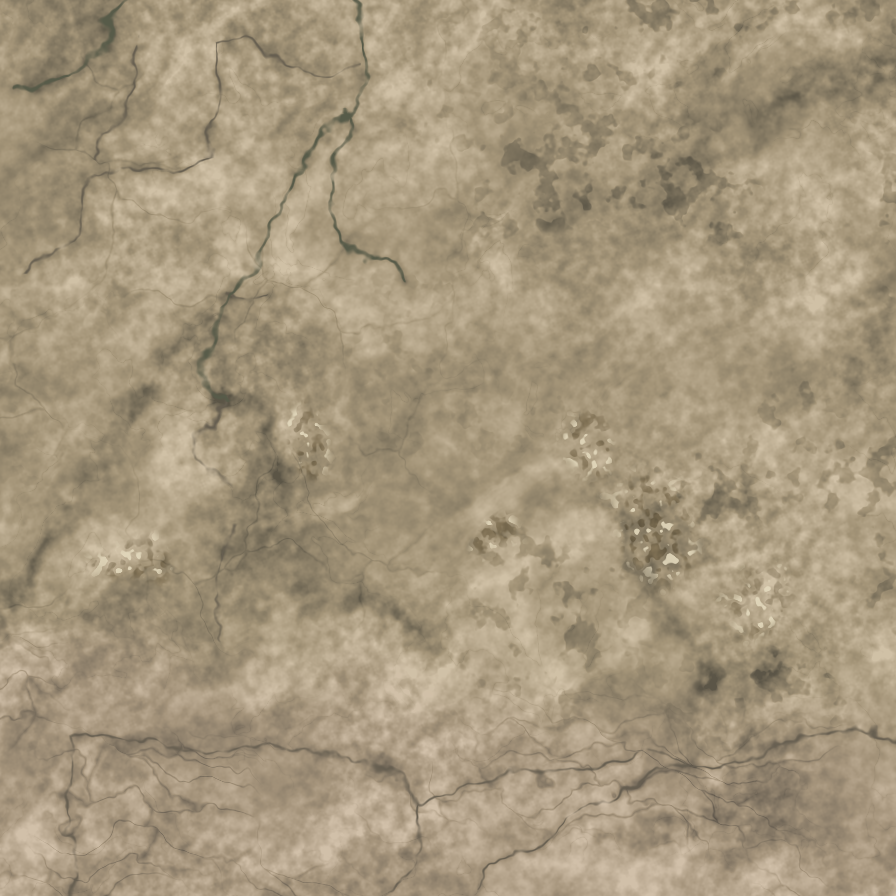
This texture is drawn by a Shadertoy shader. Its source:

```glsl
// Arid plain seen from high above: dry creeks, dark washes, scrub and pale salt specks.

const vec3 SHADE = vec3(0.45, 0.415, 0.34);
const vec3 SOIL  = vec3(0.64, 0.58, 0.468);
const vec3 DUST  = vec3(0.80, 0.74, 0.635);
const vec3 RIVER_GREEN = vec3(0.34, 0.355, 0.285);
const vec3 CREEK_BROWN = vec3(0.40, 0.37, 0.315);
const vec3 SALT = vec3(0.89, 0.85, 0.74);
const vec3 SOUTH_TINT = vec3(0.004, -0.003, 0.012);

const float BASE_TONE = 0.662;
const float RIVER_WIDTH = 0.0021;
const float CREEK_WIDTH = 0.0015;
const float WASH_WIDTH = 0.019;
const float MEANDER = 0.055;
const float SOFTNESS = 0.0016;

// Channel courses as segments: start.xy, end.xy
const vec4 RIVERS[8] = vec4[8](
    vec4(0.0, 0.91, 0.09, 0.95), vec4(0.09, 0.95, 0.154, 1.01),
    vec4(0.414, 1.01, 0.388, 0.87), vec4(0.388, 0.87, 0.32, 0.77),
    vec4(0.32, 0.77, 0.232, 0.65), vec4(0.38, 0.87, 0.382, 0.79),
    vec4(0.382, 0.79, 0.43, 0.69), vec4(0.232, 0.65, 0.25, 0.56));
const vec4 NORTH_CREEKS[8] = vec4[8](
    vec4(0.39, 0.945, 0.26, 0.93), vec4(0.26, 0.93, 0.235, 0.82),
    vec4(0.235, 0.82, 0.12, 0.8), vec4(0.12, 0.8, 0.03, 0.7),
    vec4(0.25, 0.57, 0.235, 0.47), vec4(0.25, 0.42, 0.255, 0.3),
    vec4(0.13, 0.95, 0.125, 0.82), vec4(0.232, 0.66, 0.29, 0.65));
const vec4 SOUTH_CREEKS[8] = vec4[8](
    vec4(1.02, 0.185, 0.88, 0.158), vec4(0.88, 0.158, 0.7, 0.16),
    vec4(0.7, 0.16, 0.465, 0.12), vec4(0.465, 0.12, 0.32, 0.175),
    vec4(0.32, 0.175, 0.09, 0.145), vec4(0.09, 0.145, 0.05, -0.02),
    vec4(0.465, 0.12, 0.44, -0.02), vec4(0.76, 0.16, 0.54, 0.03));
const vec4 WASHES[8] = vec4[8](
    vec4(0.23, 0.64, 0.09, 0.47), vec4(0.09, 0.47, 0.0, 0.3),
    vec4(0.25, 0.58, 0.31, 0.45), vec4(0.67, 0.41, 0.73, 0.33),
    vec4(0.73, 0.33, 0.79, 0.23), vec4(0.66, 0.05, 0.88, 0.1),
    vec4(0.97, 0.94, 0.82, 0.83), vec4(0.4, 0.32, 0.47, 0.29));
// Salt fields: centre.xy, radius
const vec3 SALT_FIELDS[6] = vec3[6](
    vec3(0.66, 0.5, 0.04), vec3(0.73, 0.4, 0.055), vec3(0.54, 0.39, 0.025),
    vec3(0.34, 0.51, 0.022), vec3(0.15, 0.36, 0.03), vec3(0.86, 0.33, 0.04));

vec2 hash2(vec2 p) {
    vec3 q = fract(p.xyx * vec3(0.1031, 0.1030, 0.0973));
    q += dot(q, q.yzx + 33.33);
    return fract((q.xx + q.yz) * q.zy);
}

// Value noise from -1 to 1
float noise(vec2 p) {
    vec2 i = floor(p), f = fract(p);
    f = f * f * (3.0 - 2.0 * f);
    float low = mix(hash2(i).x, hash2(i + vec2(1, 0)).x, f.x);
    float high = mix(hash2(i + vec2(0, 1)).x, hash2(i + 1.0).x, f.x);
    return 2.0 * mix(low, high, f.y) - 1.0;
}

float fbm(vec2 p, int octaves) {
    float sum = 0.0, amp = 0.5;
    for (int i = 0; i < octaves; i++) {
        p = mat2(1.6, 1.2, -1.2, 1.6) * p + 17.3;
        sum += amp * noise(p);
        amp *= 0.5;
    }
    return sum;
}

float courseDistance(vec2 p, vec4 course[8]) {
    float nearest = 9.0;
    for (int i = 0; i < 8; i++) {
        vec2 a = course[i].xy, ab = course[i].zw - a, ap = p - a;
        float along = clamp(dot(ap, ab) / dot(ab, ab), 0.0, 1.0);
        nearest = min(nearest, length(ap - ab * along));
    }
    return nearest;
}

// Gap between the two nearest scattered points: zero on a branching net
float gullyDistance(vec2 p) {
    vec2 cell = floor(p), nearest = vec2(9.0);
    for (int y = -1; y <= 1; y++)
    for (int x = -1; x <= 1; x++) {
        vec2 id = cell + vec2(x, y);
        float d = length(id + hash2(id) - p);
        nearest = d < nearest.x ? vec2(d, nearest.x) : vec2(nearest.x, min(nearest.y, d));
    }
    return 0.5 * (nearest.y - nearest.x);
}

float line(float d, float width, float soft) {
    return 1.0 - smoothstep(width - soft, width + soft, d);
}

void mainImage(out vec4 fragColor, in vec2 fragCoord) {
    vec2 p = fragCoord / iResolution.y;
    float soft = max(SOFTNESS, 1.0 / iResolution.y);
    vec2 warp = vec2(fbm(p * 5.0 + 3.0, 5), fbm(p * 5.0 + 41.0, 5));
    vec2 q = p + MEANDER * warp;

    // Regions
    float south = 1.0 - smoothstep(0.16, 0.3, q.y + 0.12 * (q.x - 0.5));
    float east = smoothstep(0.38, 0.62, q.x) * (1.0 - south);
    float west = (1.0 - smoothstep(0.25, 0.5, q.x)) * smoothstep(0.4, 0.75, q.y);

    // Soil mottling, diagonal wind streaks, fine grain and thin dark creases
    vec2 wind = mat2(0.82, -0.57, 0.57, 0.82) * q;
    float grain = fbm(p * 33.0 + 7.0, 3);
    float tone = BASE_TONE + 0.025 * south + 0.025 * west - 0.022 * east;
    tone += 0.09 * fbm(q * 2.0 + 9.0, 3) + 0.13 * fbm(q * 9.0, 4);
    tone += 0.12 * fbm(wind * vec2(4.0, 15.0) + 5.0, 4);
    tone += (0.13 + 0.06 * noise(q * 7.0 + 80.0)) * fbm(p * 48.0, 3);
    float crease = exp(-abs(fbm(q * 9.0 + 30.0, 4)) / 0.025);
    tone -= 0.05 * crease * smoothstep(-0.3, 0.5, noise(p * 11.0 + 70.0));

    // Washes and scrub
    float wash = exp(-pow(courseDistance(q, WASHES) / WASH_WIDTH, 2.0));
    tone -= wash * (0.11 + 0.2 * grain);
    float patches = smoothstep(-0.1, 0.5, noise(q * 9.0 + 23.0)) * (0.2 + 0.8 * east);
    tone -= 0.13 * patches * smoothstep(0.12, 0.34, fbm(p * 29.0 + 90.0, 3));

    // Fine gullies
    vec2 net = q + 0.03 * warp.yx;
    float broken = smoothstep(-0.25, 0.35, noise(p * 9.0 + 50.0));
    float northGully = line(gullyDistance(net * 8.0) / 8.0, 0.001, soft);
    float southGully = line(gullyDistance(mat2(9.0, 9.0, -5.0, 27.0) * net) / 22.0, 0.001, soft);
    tone -= broken * (0.08 * northGully * (1.0 - east) * (1.0 - south) + 0.14 * southGully * south);

    // Channels with damp margins
    float river = courseDistance(q, RIVERS);
    float creek = min(courseDistance(q, NORTH_CREEKS), courseDistance(q, SOUTH_CREEKS));
    tone -= (0.1 + 0.2 * grain) * exp(-river / 0.007) + (0.08 + 0.2 * grain) * exp(-creek / 0.005);

    vec3 color = mix(SHADE, SOIL, clamp((tone - SHADE.r) / (SOIL.r - SHADE.r), -0.5, 1.0));
    color = mix(color, DUST, clamp((tone - SOIL.r) / (DUST.r - SOIL.r), 0.0, 1.1));
    color += SOUTH_TINT * south;
    color = mix(color, CREEK_BROWN, line(creek, CREEK_WIDTH, soft) * clamp(0.65 + grain, 0.0, 1.0));
    color = mix(color, RIVER_GREEN, line(river, RIVER_WIDTH, soft) * clamp(0.8 + grain, 0.0, 1.0));

    // Salt specks among dark flecks
    float field = 0.0;
    for (int i = 0; i < 6; i++)
        field = max(field, exp(-pow(length(q - SALT_FIELDS[i].xy) / SALT_FIELDS[i].z, 2.0)));
    float fleck = fbm(p * 55.0 + 140.0, 2);
    float spread = smoothstep(0.1, 0.6, field);
    color -= 0.13 * spread * smoothstep(0.05, 0.3, -fleck);
    color = mix(color, SALT, 0.9 * spread * smoothstep(0.24, 0.4, fleck));

    fragColor = vec4(clamp(color, 0.0, 1.0), 1.0);
}
```
